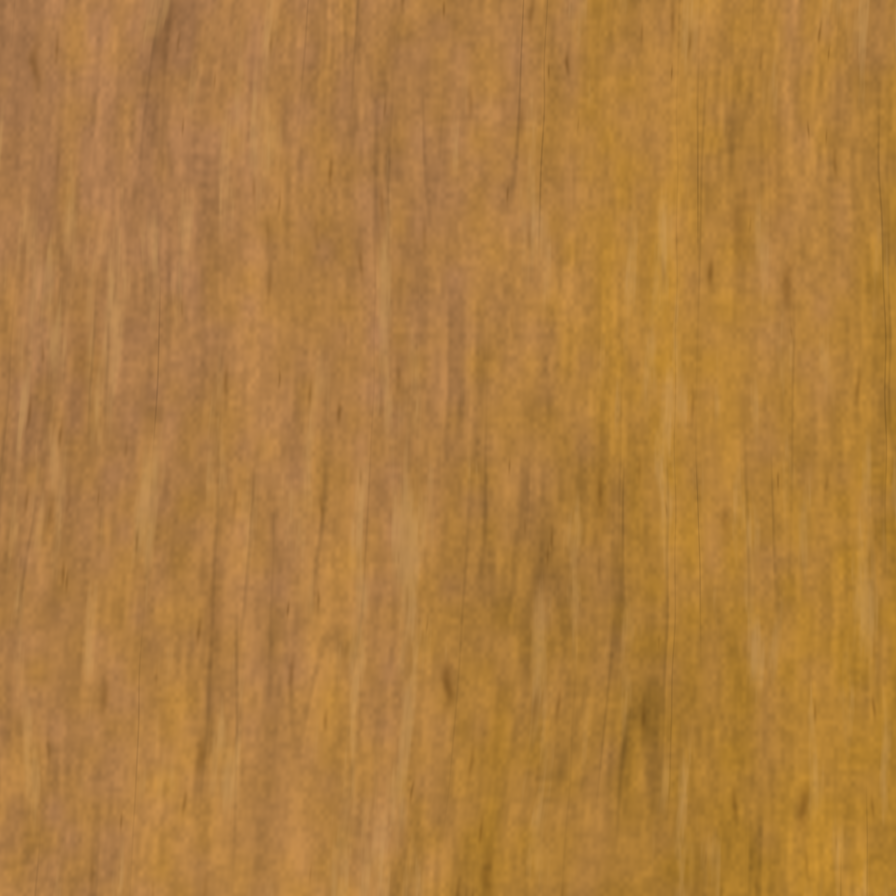
Give the GLSL for this texture, as a three.js fragment shader.

```glsl
varying vec2 vUv;

const vec3 ROSE_WOOD = vec3(0.664, 0.474, 0.306);
const vec3 GOLD_WOOD = vec3(0.672, 0.484, 0.176);
const vec3 FLECK_TINT = vec3(0.34, 0.21, 0.06);
const vec3 PALE_TINT = vec3(0.80, 0.62, 0.38);
const float LEAN = 0.07;
const float BAND_CONTRAST = 0.19;
const float STREAK_CONTRAST = 0.15;
const float FIBRE_CONTRAST = 0.12;
const float MOTTLE_CONTRAST = 0.10;
const float GRIT_CONTRAST = 0.16;
const float LINE_CONTRAST = 0.11;
const float RING_CONTRAST = 0.016;
const float RING_COUNT = 17.0;

float hash(vec2 p) {
  vec3 q = fract(p.xyx * vec3(0.1031, 0.1030, 0.0973));
  q += dot(q, q.yzx + 33.33);
  return fract((q.x + q.y) * q.z);
}

float noise(vec2 p) {
  vec2 i = floor(p);
  vec2 f = fract(p);
  f = f * f * (3.0 - 2.0 * f);
  float low = mix(hash(i), hash(i + vec2(1.0, 0.0)), f.x);
  float high = mix(hash(i + vec2(0.0, 1.0)), hash(i + vec2(1.0)), f.x);
  return mix(low, high, f.y);
}

float fbm(vec2 p) {
  float sum = 0.0;
  float gain = 0.533;
  for (int i = 0; i < 4; i++) {
    sum += gain * noise(p);
    p = p * 2.03 + vec2(17.3, 9.1);
    gain *= 0.5;
  }
  return sum;
}

// Scattered slender marks, tapered at both ends
float flecks(vec2 p, vec2 cells, vec2 size, float density, float seed) {
  vec2 home = floor(p * cells);
  float mark = 0.0;
  for (int y = -1; y <= 1; y++) {
    for (int x = -1; x <= 1; x++) {
      vec2 id = home + vec2(float(x), float(y));
      vec2 key = id + seed;
      vec2 centre = (id + vec2(hash(key + 3.7), hash(key + 41.2))) / cells;
      float scale = mix(0.5, 1.25, hash(key + 19.4));
      vec2 d = (p - centre) / (size * scale);
      d.x += 1.2 * (noise(vec2(p.y * 45.0, key.x + key.y * 7.0)) - 0.5);
      float shape = exp(-d.x * d.x - d.y * d.y);
      float present = step(hash(key + 77.1), density);
      mark = max(mark, present * shape * mix(0.35, 1.0, hash(key + 8.6)));
    }
  }
  return mark;
}

// Thin long grain lines, fading in and out along their length
float grainLines(vec2 p, float seed) {
  float ridge = abs(noise(vec2(p.x * 38.0, p.y * 1.8) + seed) - 0.5);
  float fade = smoothstep(0.45, 0.8, noise(p * vec2(14.0, 5.0) + seed));
  return (1.0 - smoothstep(0.0, 0.07, ridge)) * fade;
}

void main() {
  // Grain space leans on the left and wavers gently along its length
  vec2 p = vUv;
  p.x -= LEAN * (p.y - 0.5) * (1.0 - p.x);
  p.x += 0.018 * (noise(vec2(p.x * 5.0, p.y * 3.5) + 4.0) - 0.5);
  p.x += 0.003 * (noise(p * vec2(20.0, 16.0) + 72.0) - 0.5);

  // Rose at the upper left drifting to gold at the lower right
  float drift = 0.46 + 0.68 * (p.x - 0.5) - 0.30 * (p.y - 0.5);
  drift += 0.65 * (fbm(vec2(p.x * 9.0, p.y * 1.3) + 31.0) - 0.5);
  drift += 0.30 * (noise(vec2(p.x * 34.0, p.y * 3.0) + 12.0) - 0.5);
  drift += 0.30 * (noise(p * vec2(48.0, 32.0) + 66.0) - 0.5);
  vec3 colour = mix(ROSE_WOOD, GOLD_WOOD, clamp(drift, 0.0, 1.0));

  // Bands, streaks and fibres, each finer than the last
  float band = fbm(vec2(p.x * 11.0, p.y * 1.1) + 60.0) - 0.5;
  float streak = fbm(vec2(p.x * 32.0, p.y * 3.0) + 85.0) - 0.5;
  float fibre = noise(vec2(p.x * 150.0, p.y * 22.0) + 7.0) - 0.5;
  float mottle = fbm(p * vec2(22.0, 15.0) + 140.0) - 0.5;
  float tone = 1.01 + BAND_CONTRAST * band + STREAK_CONTRAST * streak;
  tone += FIBRE_CONTRAST * fibre * (0.4 + noise(p * vec2(12.0, 6.0)));
  tone += MOTTLE_CONTRAST * mottle;
  tone -= LINE_CONTRAST * (grainLines(p, 18.0) + 0.7 * grainLines(p, 118.0));

  // Short crosswise figure and blotchy grit
  float grit = noise(p * vec2(210.0, 160.0)) - 0.5;
  float figure = noise(p * vec2(85.0, 120.0) + 33.0) - 0.5;
  tone += GRIT_CONTRAST * (0.5 * grit + 0.32 * figure);

  // Faint arched growth rings in patches
  float field = noise(p * vec2(6.5, 2.2) + 23.0) + 0.2 * noise(p * 18.0);
  float patchMask = smoothstep(0.45, 0.75, noise(p * vec2(5.0, 3.0) + 51.0));
  tone += RING_CONTRAST * patchMask * sin(6.2832 * RING_COUNT * field);
  colour *= tone;

  // Thin pale streaks
  float pale = smoothstep(0.58, 0.88, fbm(vec2(p.x * 50.0, p.y * 7.0) + 205.0));
  colour = mix(colour, PALE_TINT, 0.5 * pale);

  // Dark knots with soft smudges, and short hairline pores
  float smudge = flecks(p, vec2(6.0, 4.0), vec2(0.013, 0.065), 0.42, 11.0);
  float knot = flecks(p, vec2(7.0, 5.0), vec2(0.005, 0.021), 0.45, 57.0);
  float pore = flecks(p, vec2(24.0, 13.0), vec2(0.0025, 0.015), 0.36, 90.0);
  float dark = 0.19 * smudge + 0.48 * knot + 0.30 * pore;
  colour = mix(colour, FLECK_TINT, min(dark, 0.7));

  gl_FragColor = vec4(clamp(colour, 0.0, 1.0), 1.0);
}
```
